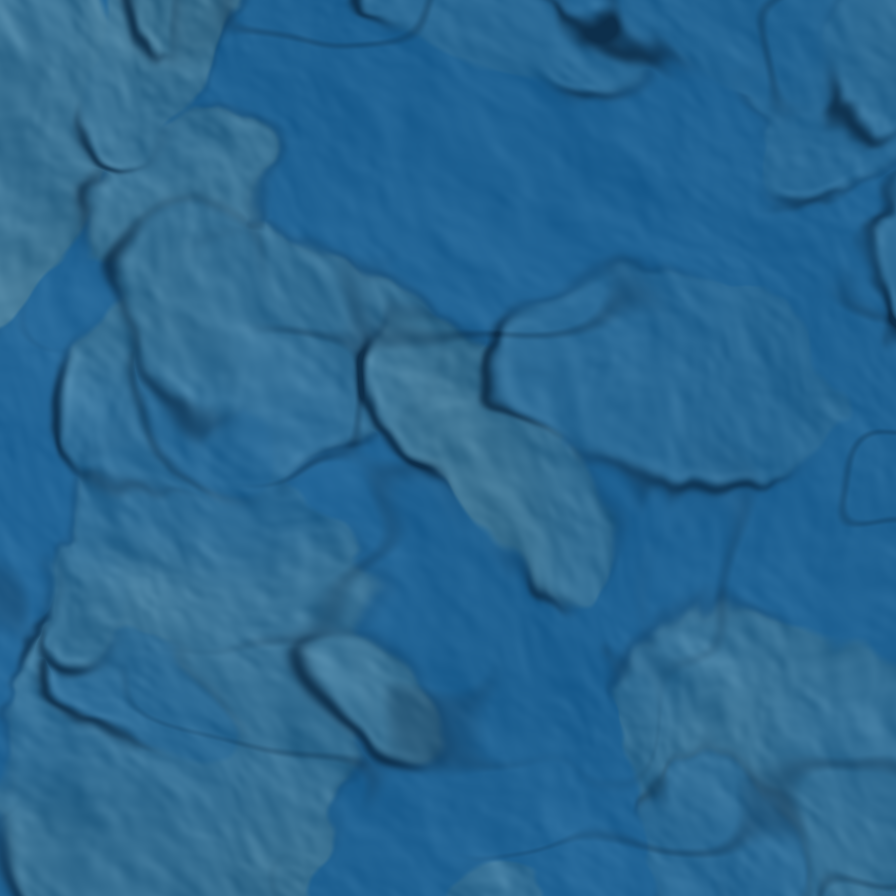
Reproduce this texture procedurally as a Shadertoy shader.

```glsl
// Blue trowelled plaster: ragged, overlapping flakes on a smoother blue ground.
// Flakes are cellular ellipses bent by layered sines, with a dark lip on the
// lower left; streaky noise lit from the upper right gives the chalky grain.

const vec3 DEEP_BLUE   = vec3(0.115, 0.385, 0.590);
const vec3 CHALK_BLUE  = vec3(0.205, 0.435, 0.580);
const vec3 SHADOW_BLUE = vec3(0.040, 0.160, 0.265);
const vec3 GRAIN_TINT  = vec3(1.05, 1.00, 0.90);
const vec2 SHADE_DIR   = vec2(-0.78, -0.62);  // side where lips fall into shade
const float STREAK_ANGLE = -0.85;             // main direction of the strokes
const float GRAIN_GAIN = 0.30;
const float LIP_WIDTH  = 0.0075;
const float EDGE_SOFT  = 0.005;
const float FRAY       = 0.030;

float hash(vec2 p) {
    vec3 q = fract(vec3(p.xyx) * 0.1031);
    q += dot(q, q.yzx + 33.33);
    return fract((q.x + q.y) * q.z);
}

mat2 rotation(float a) {
    float c = cos(a), s = sin(a);
    return mat2(c, -s, s, c);
}

float valueNoise(vec2 p) {
    vec2 i = floor(p), f = fract(p);
    f = f * f * f * (f * (f * 6.0 - 15.0) + 10.0);
    float low  = mix(hash(i), hash(i + vec2(1, 0)), f.x);
    float high = mix(hash(i + vec2(0, 1)), hash(i + vec2(1, 1)), f.x);
    return mix(low, high, f.y);
}

// Layered sines that bend outlines and strokes
vec2 sineWarp(vec2 p) {
    vec2 offset = vec2(0.0);
    float freq = 8.0, amp = 0.026;
    for (int i = 0; i < 4; i++) {
        p = rotation(1.1) * p;
        offset += amp * sin(freq * (p.yx + offset) + vec2(1.3, 4.1));
        freq *= 1.9;
        amp *= 0.52;
    }
    return offset;
}

// Streaky surface height of the plaster
float grainHeight(vec2 p) {
    vec2 q = rotation(STREAK_ANGLE) * p * vec2(1.0) + 20.0;
    q.x *= 0.65;
    float height = 0.0, freq = 12.0, amp = 1.0;
    for (int i = 0; i < 4; i++) {
        height += amp * valueNoise(q * freq);
        q = rotation(0.35) * q + 3.7;
        freq *= 1.95;
        amp *= 0.53;
    }
    return height;
}

// Lays one layer of flakes over surface = (chalkiness, shade, highlight)
void layFlakes(vec2 p, float fray, float scale, float share, float seed, inout vec3 surface) {
    vec2 g = p * scale + seed;
    for (int y = -1; y <= 1; y++)
    for (int x = -1; x <= 1; x++) {
        vec2 cell = floor(g) + vec2(x, y);
        if (hash(cell + 71.0) > share) continue;
        float rnd = hash(cell + 5.0);
        vec2 centre = cell + 0.2 + 0.6 * vec2(hash(cell + 13.0), hash(cell + 29.0));
        vec2 radius = vec2(mix(0.45, 0.85, rnd), mix(0.24, 0.50, hash(cell + 41.0)));
        mat2 turn = rotation(STREAK_ANGLE + 2.4 * (hash(cell + 53.0) - 0.5));
        vec2 v = turn * (g - centre) + 1e-4;

        // Approximate distance to the ellipse, in canvas units
        float k = length(v / radius);
        vec2 slope = v / (radius * radius);
        float d = k * (k - 1.0) / length(slope) / scale + fray;

        float cover = smoothstep(EDGE_SOFT, -EDGE_SOFT, d);
        float facing = dot(normalize(slope), turn * SHADE_DIR);
        float patchy = smoothstep(0.22, 0.75, valueNoise(p * 8.0 + seed + 9.0));
        float lip = mix(0.22, 0.95, smoothstep(-0.1, 0.95, facing)) * patchy;
        float outside = (d - 0.003) / LIP_WIDTH;
        float inside = (d + 0.012) / LIP_WIDTH;

        surface.x = mix(surface.x, mix(0.35, 1.15, hash(cell + 67.0)), cover);
        surface.yz *= 1.0 - 0.85 * cover;
        surface.y = max(surface.y, lip * exp(-outside * outside));
        surface.z = max(surface.z, lip * exp(-inside * inside));
    }
}

void mainImage(out vec4 fragColor, in vec2 fragCoord) {
    vec2 p = fragCoord / iResolution.y;
    vec2 bent = p + sineWarp(p);
    float fray = FRAY * (valueNoise(bent * 17.0 + 4.0) - 0.5)
               + 0.4 * FRAY * (valueNoise(bent * 42.0 + 8.0) - 0.5);

    // Broad flakes first, smaller scraps on top
    vec3 surface = vec3(0.15, 0.0, 0.0);
    layFlakes(bent, fray, 2.3, 0.70, 11.3, surface);
    layFlakes(bent, fray, 3.7, 0.42, 37.6, surface);
    layFlakes(bent, fray * 0.7, 6.5, 0.22, 83.1, surface);

    // Grain lit from the upper right, stronger on chalky flakes
    vec2 grainPos = p + 0.6 * (bent - p);
    vec2 stepToShade = SHADE_DIR * 0.004;
    float relief = grainHeight(grainPos + stepToShade) - grainHeight(grainPos - stepToShade);
    float chalk = surface.x * (0.65 + 0.7 * valueNoise(bent * 6.0 + 2.0));
    float roughness = mix(0.35, 1.0, clamp(surface.x, 0.0, 1.0));

    // Thin broken creases
    float ridge = abs(valueNoise(bent * 9.0 + 15.0) - 0.5);
    float crease = smoothstep(0.07, 0.0, ridge)
                 * smoothstep(0.45, 0.80, valueNoise(bent * 5.0 + 31.0));

    vec3 color = mix(DEEP_BLUE, CHALK_BLUE, chalk);
    color += GRAIN_TINT * (GRAIN_GAIN * roughness * relief + 0.045 * surface.z);
    color += 0.035 * (valueNoise(bent * 3.5 + 50.0) - 0.5);
    color = mix(color, SHADOW_BLUE, clamp(surface.y * 0.85 + crease * 0.28, 0.0, 0.9));
    fragColor = vec4(clamp(color, 0.0, 1.0), 1.0);
}
```
